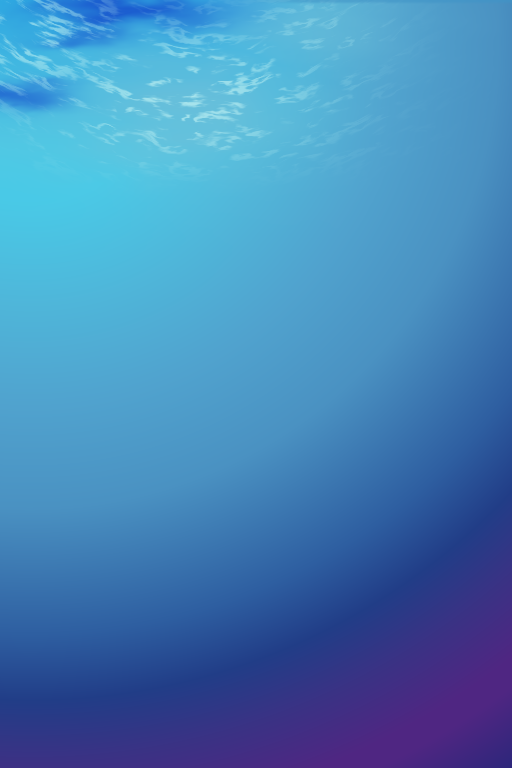
Write a WebGL 1 fragment shader that draws this background.

```glsl
precision highp float;
uniform vec2 u_resolution;

float hash(vec2 p) {
  vec3 q = fract(vec3(p.xyx) * 0.1031);
  q += dot(q, q.yzx + 33.33);
  return fract((q.x + q.y) * q.z);
}

float noise(vec2 p) {
  vec2 i = floor(p), f = fract(p);
  f = f * f * (3.0 - 2.0 * f);
  return mix(mix(hash(i), hash(i + vec2(1.0, 0.0)), f.x),
             mix(hash(i + vec2(0.0, 1.0)), hash(i + 1.0), f.x), f.y);
}

float fbm(vec2 p) {
  float sum = 0.0, gain = 0.5;
  for (int i = 0; i < 4; i++) {
    sum += gain * noise(p);
    p = mat2(1.6, 0.5, -0.5, 1.9) * p + 7.3;
    gain *= 0.5;
  }
  return sum / 0.9375;
}

// Soft elliptical spot: one at the centre, fading outward
float spot(vec2 p, vec2 centre, vec2 radius) {
  vec2 d = (p - centre) / radius;
  return exp(-dot(d, d));
}

float ramp(float from, float to, float x) {
  return clamp((x - from) / (to - from), 0.0, 1.0);
}

// Depth gradient from lit cyan to violet
vec3 depthColor(float r) {
  vec3 c = vec3(0.285, 0.79, 0.905);
  c = mix(c, vec3(0.31, 0.71, 0.85), ramp(0.21, 0.35, r));
  c = mix(c, vec3(0.315, 0.64, 0.81), ramp(0.35, 0.47, r));
  c = mix(c, vec3(0.29, 0.57, 0.76), ramp(0.47, 0.61, r));
  c = mix(c, vec3(0.18, 0.37, 0.63), ramp(0.61, 0.775, r));
  c = mix(c, vec3(0.13, 0.24, 0.53), ramp(0.775, 0.86, r));
  c = mix(c, vec3(0.22, 0.20, 0.52), ramp(0.86, 0.93, r));
  c = mix(c, vec3(0.31, 0.15, 0.51), ramp(0.93, 1.02, r));
  return mix(c, vec3(0.17, 0.15, 0.48), ramp(1.05, 1.14, r));
}

// Thin broken crests along the bent wave direction
float glints(vec2 p) {
  vec2 q = p + 0.012 * vec2(fbm(p * 28.0), fbm(p * 28.0 + 19.0));
  q.y += (p.x - 0.28) * (p.x - 0.28);
  float coarse = fbm(q * vec2(34.0, 105.0));
  float fine = 1.0 - abs(2.0 * fbm(q * vec2(55.0, 140.0) + 31.0) - 1.0);
  return smoothstep(0.48, 0.68, coarse) * smoothstep(0.62, 0.95, fine);
}

vec3 addSurface(vec3 water, vec2 p) {
  vec2 drift = vec2(fbm(p * vec2(14.0, 32.0)), fbm(p * vec2(16.0, 38.0) + 9.0)) - 0.5;
  vec2 w = p + drift * vec2(0.08, 0.045);

  // Turquoise sheet, pale haze and deep troughs
  float sheet = 1.0 - smoothstep(0.13, 0.26, p.y + 0.25 * p.x * p.x);
  sheet *= 1.0 - smoothstep(0.25, 0.48, p.x);
  vec3 turquoise = mix(vec3(0.16, 0.64, 0.88), vec3(0.34, 0.78, 0.88), ramp(0.0, 0.2, p.y));
  vec3 c = mix(water, turquoise, 0.8 * sheet);
  float haze = spot(w, vec2(0.25, 0.14), vec2(0.15, 0.085));
  haze = max(haze, 0.75 * spot(w, vec2(0.39, 0.03), vec2(0.13, 0.06)));
  c = mix(c, vec3(0.44, 0.75, 0.85), 0.75 * haze);
  float trough = spot(w, vec2(0.17, 0.012), vec2(0.105, 0.024));
  trough += 0.75 * spot(w, vec2(0.015, 0.125), vec2(0.055, 0.017));
  trough += 0.55 * spot(w, vec2(0.12, 0.052), vec2(0.055, 0.013));
  c = mix(c, vec3(0.10, 0.35, 0.81), min(trough, 0.95));

  // Bright crests, strongest within the central patch
  float lit = spot(p, vec2(0.24, 0.125), vec2(0.17, 0.085));
  lit = max(lit, 0.8 * spot(p, vec2(0.04, 0.05), vec2(0.12, 0.08)));
  lit = max(lit, 0.4 * spot(p, vec2(0.40, 0.045), vec2(0.10, 0.06)));
  lit *= 1.0 - smoothstep(0.19, 0.26, p.y);
  return mix(c, vec3(0.70, 0.92, 0.94), 0.85 * lit * glints(p));
}

void main() {
  // Height units with y running down from the surface
  vec2 p = vec2(gl_FragCoord.x, u_resolution.y - gl_FragCoord.y) / u_resolution.y;
  float radius = length(p - vec2(0.039, 0.052));
  vec3 color = addSurface(depthColor(radius), p);

  // Thin blue rim above the pale haze
  float rim = smoothstep(0.006, 0.001, p.y) * smoothstep(0.3, 0.42, p.x);
  color = mix(color, vec3(0.25, 0.58, 0.78), 0.6 * rim);
  gl_FragColor = vec4(color, 1.0);
}
```
